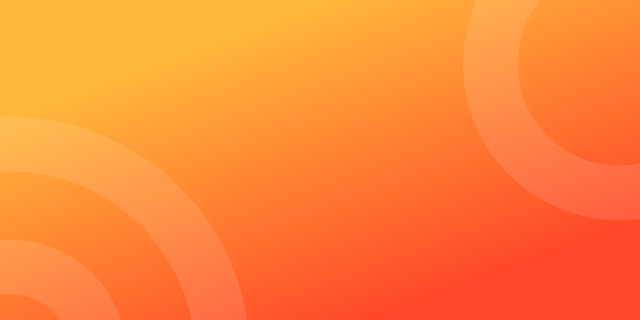
Give the GLSL for this background, as a Shadertoy shader.

```glsl
// Warm amber-to-red diagonal gradient with pale translucent rings:
// one large ring at the upper right, two concentric ones at the lower left.
// The gradient is a projection on an axis; each ring is a distance function.

// Lengths are in canvas heights, with the origin at the lower left.
const vec3 AMBER = vec3(1.0, 0.718, 0.235);
const vec3 RED = vec3(1.0, 0.282, 0.160);

const float GRADIENT_ANGLE = 0.349;  // tilt from straight down, in radians
const float GRADIENT_START = 0.349;  // distances from the upper left corner
const float GRADIENT_END = 1.335;

const float RING_OPACITY = 0.11;
const float RING_HALF_WIDTH = 0.0855;
const vec2 UPPER_CENTER = vec2(1.935, 0.7995);
const float UPPER_RADIUS = 0.4023;
const vec2 LOWER_CENTER = vec2(0.031, -0.1150);
const float LOWER_RADIUS = 0.2805;
const float LOWER_SPACING = 0.3841;
const int LOWER_COUNT = 2;

// Smooth coverage of a ring around a center
float ringMask(vec2 p, vec2 center, float radius, float pixel) {
    float d = abs(length(p - center) - radius) - RING_HALF_WIDTH;
    return clamp(0.5 - d / pixel, 0.0, 1.0);
}

// Linear blend along the tilted axis, flat beyond both ends
vec3 background(vec2 p) {
    vec2 axis = vec2(sin(GRADIENT_ANGLE), -cos(GRADIENT_ANGLE));
    float s = dot(p - vec2(0.0, 1.0), axis);
    float t = (s - GRADIENT_START) / (GRADIENT_END - GRADIENT_START);
    return mix(AMBER, RED, clamp(t, 0.0, 1.0));
}

void mainImage(out vec4 fragColor, in vec2 fragCoord) {
    float pixel = 1.0 / iResolution.y;
    vec2 p = fragCoord * pixel;

    // Combined ring coverage
    float rings = ringMask(p, UPPER_CENTER, UPPER_RADIUS, pixel);
    for (int i = 0; i < LOWER_COUNT; i++) {
        float radius = LOWER_RADIUS + float(i) * LOWER_SPACING;
        rings = max(rings, ringMask(p, LOWER_CENTER, radius, pixel));
    }

    vec3 color = mix(background(p), vec3(1.0), RING_OPACITY * rings);
    fragColor = vec4(color, 1.0);
}
```
